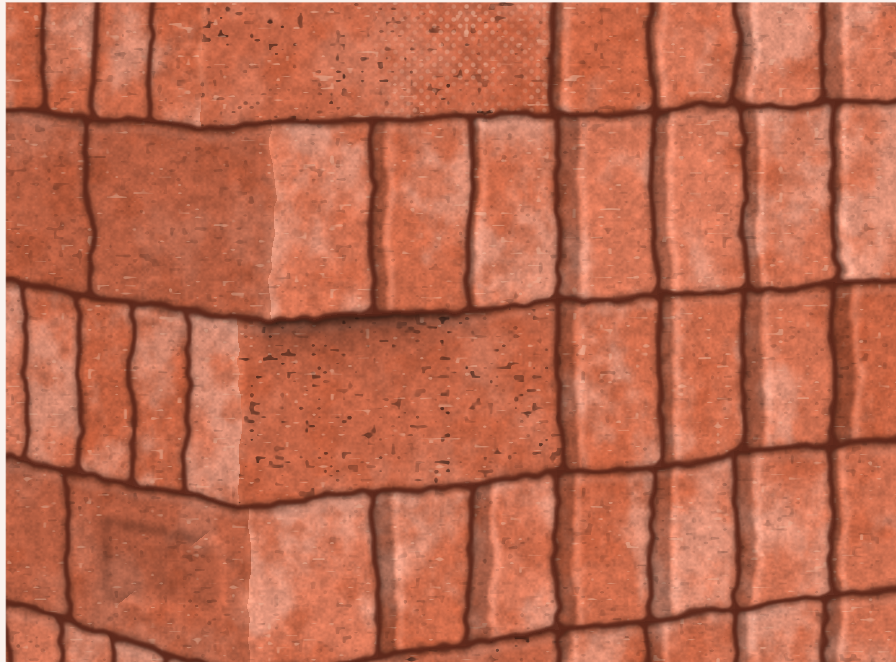
Give the GLSL for this texture, as a Shadertoy shader.

```glsl
float hash(vec2 p) { return fract(sin(dot(p, vec2(127.1, 311.7))) * 43758.5453); }

float noise(vec2 p) {
    vec2 i = floor(p), f = fract(p);
    f = f * f * (3.0 - 2.0 * f);
    return mix(mix(hash(i), hash(i + vec2(1, 0)), f.x),
               mix(hash(i + vec2(0, 1)), hash(i + vec2(1, 1)), f.x), f.y);
}

float fbm(vec2 p) {
    float sum = 0.0, amp = 0.5;
    for (int i = 0; i < 5; i++) {
        sum += amp * noise(p);
        p = mat2(1.6, 1.2, -1.2, 1.6) * p + 7.3;
        amp *= 0.5;
    }
    return sum;
}

bool isOdd(float row) { return mod(row, 2.0) > 0.5; }

float cornerX(float row) { return isOdd(row) ? 2.42 - 0.09 * row : 1.75 + 0.15 * row; }

// Height of the bed joint above a course; it rises away from the corner
float bedY(float row, float x) {
    float dx = x - cornerX(row - 1.0);
    float slope = dx < 0.0 ? 0.02 + 0.068 * row : -0.005 - 0.033 * row;
    return -0.74 + 1.88 * row - 0.0625 * row * row + slope * dx;
}

// Upright joints: number 0 is the corner, negative ones lie on the left wall
float jointX(float n, float row) {
    if (n < 0.5) return cornerX(row) + n * (isOdd(row) ? 1.57 : 0.46);
    return 2.35 + 0.84 * n - 0.008 * n * n + 0.12 * (hash(vec2(n, row)) - 0.5);
}

void mainImage(out vec4 fragColor, in vec2 fragCoord) {
    float px = 7.68 / iResolution.x;
    vec2 p = vec2(fragCoord.x, iResolution.y - fragCoord.y) * px;

    // Uneven edges
    vec2 q = p + 0.07 * (vec2(noise(p * 2.5), noise(p * 2.5 + 40.0)) - 0.5);
    q += 0.035 * (vec2(noise(p * 10.0 + 9.0), noise(p * 10.0 + 70.0)) - 0.5);

    // Course
    float row = 0.0;
    for (float k = 1.0; k < 5.0; k++) if (q.y > bedY(k, q.x)) row = k;
    bool odd = isOdd(row);
    float below = q.y - bedY(row, q.x), above = bedY(row + 1.0, q.x) - q.y;

    // Brick face between two joints; even courses show a long face right of the corner
    float lean = 0.03 * (q.y - 1.4 * row) * (hash(vec2(row, 5.0)) - 0.5);
    float x = q.x + lean, left = -1.0, right = 9.0, n = -6.0, next = 9.0;
    for (float k = -5.0; k < 8.0; k++) {
        if (!odd && (k == 1.0 || k == 2.0)) continue;
        float j = jointX(k, row);
        if (j <= x) { left = j; n = k; }
        else if (j < right) { right = j; next = k; }
    }
    bool isLong = odd ? n < 0.0 : n == 0.0;
    float seed = hash(vec2(n + 11.0, row * 3.0 + 2.0));
    float toLeft = n == 0.0 ? 1.0 : x - left;
    float toRight = next == 0.0 ? 1.0 : right - x;
    float radius = 0.08;
    vec2 inset = vec2(min(toLeft, toRight), min(below, above));
    float edge = radius - length(max(radius - inset, 0.0));

    // Fired clay with pale dust
    vec3 col = mix(vec3(0.78, 0.39, 0.26), vec3(0.85, 0.48, 0.36), seed);
    if (isLong) col = vec3(0.77, 0.40, 0.28);
    float dust = smoothstep(0.42, 0.68, fbm(p * vec2(2.6, 1.9) + seed * 30.0));
    col = mix(col, vec3(0.90, 0.63, 0.54), dust * (isLong ? 0.25 : 0.65));
    float stain = smoothstep(0.5, 0.72, fbm(p * 3.2 + seed * 17.0 + 50.0));
    col = mix(col, vec3(0.72, 0.33, 0.20), 0.45 * stain);
    col *= 1.0 + 0.3 * (fbm(p * 13.0) - 0.48) + 0.12 * (noise(p * 45.0) - 0.5);

    // Pits and pale chips
    float pits = smoothstep(0.76, 0.9, noise(p * vec2(19, 26))) * noise(p * 6.0 + 3.0);
    col *= 1.0 - pits * (isLong && !odd ? 0.6 : 0.2);
    float chips = smoothstep(0.85, 0.96, noise(p * vec2(13, 29) + 31.0));
    col = mix(col, vec3(0.92, 0.68, 0.57), 0.55 * chips);
    if (row == 0.0 && n == 0.0) {
        vec2 grid = mat2(9, 9, -9, 9) * p;
        float dots = 1.0 - smoothstep(0.15, 0.35, length(fract(grid) - 0.5));
        col = mix(col, vec3(0.93, 0.72, 0.62), 0.6 * dots * smoothstep(2.9, 4.0, x) * noise(p * 5.0));
    }

    // Pressed panel on the low left face
    if (row == 3.0 && n == -1.0) {
        vec2 c = vec2(p.x - 1.4, p.y - 4.87 - 0.2 * (p.x - 1.4));
        vec2 b = abs(c) - vec2(0.42, 0.24);
        float panel = length(max(b, 0.0)) + min(max(b.x, b.y), 0.0) - 0.08;
        float rim = exp(-panel * panel * 250.0);
        col *= 1.0 + rim * (c.y + c.x > 0.0 ? 0.12 : -0.17);
        col *= 1.0 - 0.06 * (1.0 - smoothstep(-0.05, 0.05, panel));
    }

    // Receding sides, lit arrises and the corner edge
    if (n > 0.0) {
        float side = 0.06 + 0.13 * hash(vec2(n, row + 20.0));
        col *= mix(0.76, 1.0, smoothstep(side - 0.03, side + 0.02, toLeft));
        col += 0.09 * exp(-pow((toLeft - side - 0.04) * 28.0, 2.0));
    }
    if (n < 0.0) col *= odd ? 0.92 : 0.97;
    float cornerGap = (x - cornerX(row)) * 22.0;
    col += vec3(0.10, 0.09, 0.08) * exp(-cornerGap * cornerGap) * noise(p * 8.0);
    col += 0.06 * exp(-pow((below - 0.09) * 25.0, 2.0));

    // Shadow under each course, deeper below the overhang
    col *= 1.0 - 0.3 * exp(-below * 12.0);
    float overhang = smoothstep(2.05, 2.4, x) * (1.0 - smoothstep(3.3, 4.5, x));
    if (row == 2.0) col *= 1.0 - 0.55 * overhang * exp(-below * 6.0);
    col *= mix(0.72, 1.0, smoothstep(0.0, radius, edge));

    // Open joints
    float gap = 1.0 - smoothstep(0.012 - px, 0.03 + px, edge);
    col = mix(col, vec3(0.36, 0.15, 0.10), 0.88 * gap);

    // Pale margin at the left and top
    float margin = 1.0 - smoothstep(-px, px, min(p.x - 0.05, p.y - 0.02)) ;
    col = mix(col, vec3(0.98, 0.95, 0.93), margin);
    fragColor = vec4(clamp(col, 0.0, 1.0), 1.0);
}
```
